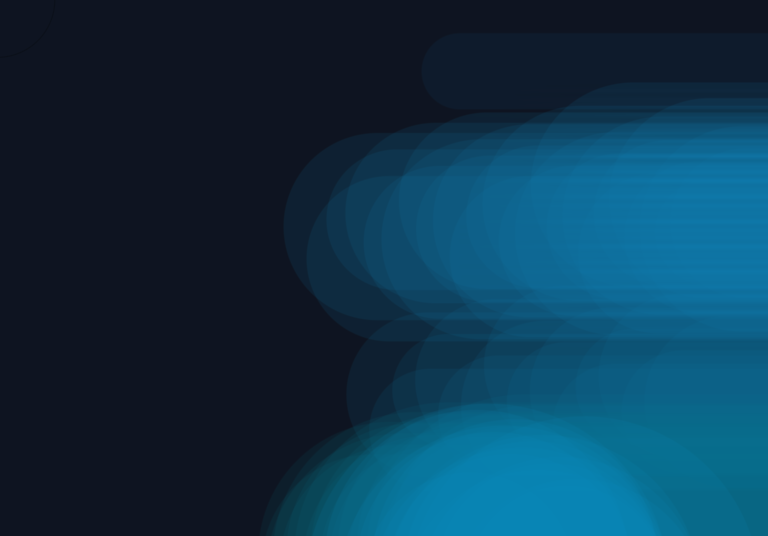
A Shadertoy shader for this background:

```glsl
// Translucent blue capsules drifting in from the right above a glowing teal dome on navy.

const vec3 NAVY        = vec3(0.055, 0.080, 0.130);
const vec3 FAINT_BLUE  = vec3(0.060, 0.160, 0.260);
const vec3 UPPER_BLUE  = vec3(0.055, 0.475, 0.670);
const vec3 MIDDLE_BLUE = vec3(0.045, 0.440, 0.610);
const vec3 DOME_GREEN  = vec3(0.020, 0.400, 0.460);
const vec3 DOME_BLUE   = vec3(0.030, 0.450, 0.600);
const vec3 CORE_CYAN   = vec3(0.030, 0.540, 0.740);

const int   UPPER_COUNT  = 24;
const int   MIDDLE_COUNT = 14;
const int   DOME_COUNT   = 18;
const int   CORE_COUNT   = 16;
const float LAYER_ALPHA  = 0.12;
const float STREAK_GAIN  = 0.018;

// Evenly scattered value in 0..1 for a layer index.
float scatter(float index, float rate) {
    return fract(index * rate + 0.37);
}

// Coverage of a shape with an edge one canvas pixel wide.
float cover(float dist) {
    float px = 1.0 / iResolution.y;
    return 1.0 - smoothstep(-px, px, dist);
}

// Capsule with a round left end, running off the right side.
float capsule(vec2 p, float left, float top, float bottom) {
    float radius = 0.5 * (top - bottom);
    vec2 q = p - vec2(left + radius, 0.5 * (top + bottom));
    return length(vec2(min(q.x, 0.0), q.y)) - radius;
}

vec3 paint(vec3 base, vec3 tint, float alpha, float dist) {
    return mix(base, tint, alpha * cover(dist));
}

// Middle strip, building up slowly towards the right.
vec3 middleLayers(vec3 color, vec2 p) {
    for (int i = 0; i < MIDDLE_COUNT; i++) {
        float n = float(i);
        float t = n / float(MIDDLE_COUNT - 1);
        float left = mix(0.645, 1.20, t);
        float top = 0.48 - 0.17 * scatter(n, 0.618);
        float bottom = 0.07 + 0.11 * scatter(n, 0.755);
        color = paint(color, MIDDLE_BLUE, LAYER_ALPHA, capsule(p, left, top, bottom));
    }
    return color;
}

// Upper mass: later layers start further right and reach higher.
vec3 upperLayers(vec3 color, vec2 p) {
    for (int i = 0; i < UPPER_COUNT; i++) {
        float n = float(i);
        float t = n / float(UPPER_COUNT - 1);
        float late = smoothstep(0.25, 0.45, t);
        float left = 0.528 + 0.72 * pow(t, 0.9);
        float drop = pow(scatter(n, 0.618), mix(1.0, 0.7, late));
        float top = mix(0.80, 0.86, late) - mix(0.13, 0.20, late) * drop;
        float bottom = mix(0.32, 0.47, pow(scatter(n, 0.755), 0.6));
        color = paint(color, UPPER_BLUE, LAYER_ALPHA, capsule(p, left, top, bottom));
    }
    return color;
}

// Lower dome: broad teal layers, then wide discs that overlap in a bright core.
vec3 domeLayers(vec3 color, vec2 p) {
    for (int i = 0; i < DOME_COUNT; i++) {
        float n = float(i);
        float t = n / float(DOME_COUNT - 1);
        float left = 0.481 + 0.26 * pow(t, 1.3);
        float top = 0.25 - 0.10 * scatter(n, 0.618) + 0.02 * t;
        float bottom = -0.25 - 0.08 * scatter(n, 0.755);
        vec3 tint = mix(DOME_GREEN, DOME_BLUE, t);
        color = paint(color, tint, LAYER_ALPHA, capsule(p, left, top, bottom));
    }
    for (int i = 0; i < CORE_COUNT; i++) {
        float n = float(i);
        float top = mix(0.09, 0.26, scatter(n, 0.414));
        float radius = top + 0.04 + 0.10 * scatter(n, 0.285);
        vec2 center = vec2(0.87 + 0.22 * scatter(n, 0.618), top - radius);
        color = paint(color, CORE_CYAN, LAYER_ALPHA, length(p - center) - radius);
    }
    return color;
}

// Fine horizontal bands across the right of the upper mass.
float streaks(vec2 p) {
    float bands = sin(p.y * 410.0) + sin(p.y * 257.0 + 1.3) + 0.6 * sin(p.y * 139.0 + 2.0);
    float across = smoothstep(0.85, 1.30, p.x);
    float within = smoothstep(0.30, 0.42, p.y) * (1.0 - smoothstep(0.82, 0.86, p.y));
    return bands * across * within * mix(0.5, 1.3, smoothstep(0.6, 0.75, p.y));
}

void mainImage(out vec4 fragColor, in vec2 fragCoord) {
    // Height spans 0..1; the horizontal axis is scaled to a 1.43 wide layout.
    vec2 p = fragCoord / iResolution.xy * vec2(1.43, 1.0);
    vec3 color = NAVY;

    // Dim corner ring and the lone faint capsule near the top.
    color *= 1.0 - 0.25 * cover(abs(length(p - vec2(-0.005, 1.0)) - 0.107) - 0.001);
    color = paint(color, FAINT_BLUE, 0.32, capsule(p, 0.785, 0.938, 0.796));

    color = middleLayers(color, p);
    color = upperLayers(color, p);
    color = domeLayers(color, p);
    color *= 1.0 + STREAK_GAIN * streaks(p);

    fragColor = vec4(color, 1.0);
}
```
